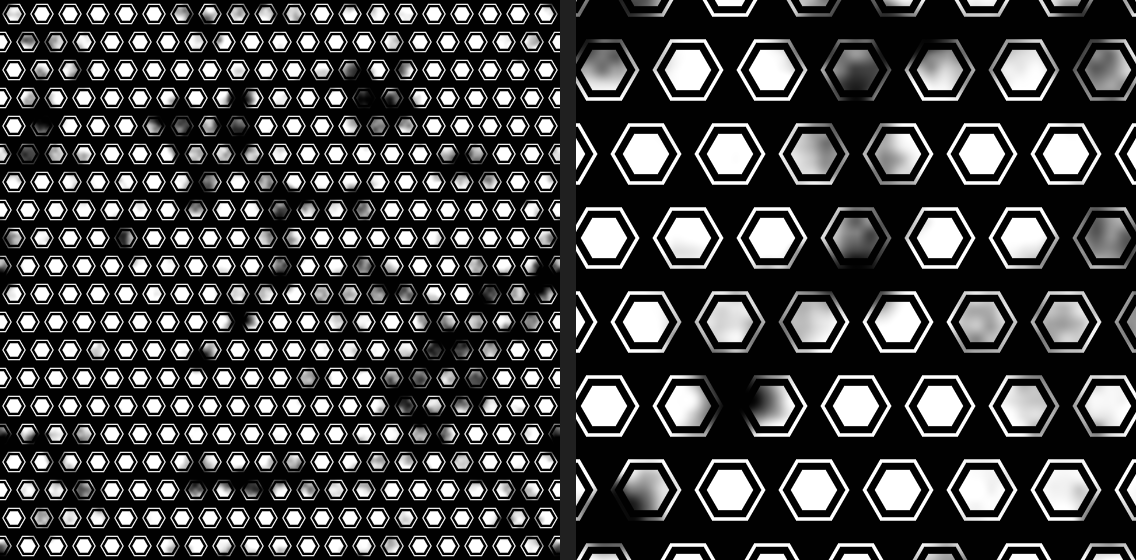
Left, the full canvas; right, a detail of the centre.
A Shadertoy shader for this pattern:

```glsl
// Staggered rows of white hexagons, each in a thin outline, worn by soft dark patches.

const float COUNT = 20.0;          // repeats across and down (even, so the stagger wraps)
const float CORE_APOTHEM = 0.24;   // filled hexagon, in cells
const float RING_APOTHEM = 0.345;  // centre line of the outline, in cells
const float RING_WIDTH = 0.042;    // outline thickness, in cells
const float RING_FADE = 1.4;       // how much faster the outline wears than the core
const int WEAR_PERIOD = 14;        // lattice cells of the coarsest wear octave
const int WEAR_OCTAVES = 4;
const float WEAR_DARK = 0.15;      // noise level that is fully black
const float WEAR_CLEAN = 0.50;     // noise level that is fully white
const vec3 BACKGROUND = vec3(0.003);
const vec3 PAINT = vec3(1.0);

float hash(ivec2 p, int seed) {
    uint h = uint(p.x) * 374761393u + uint(p.y) * 668265263u + uint(seed) * 974634777u;
    h = (h ^ (h >> 13)) * 1274126177u;
    h = (h ^ (h >> 16)) * 2246822519u;
    h ^= h >> 15;
    return float(h & 65535u) / 65535.0;
}

// Value noise that wraps after a whole number of lattice cells
float wrappedNoise(vec2 uv, int period, int seed) {
    vec2 p = uv * float(period);
    ivec2 a = ivec2(floor(p)) % period;
    ivec2 b = (a + 1) % period;
    vec2 f = fract(p);
    f = f * f * (3.0 - 2.0 * f);
    float low = mix(hash(a, seed), hash(ivec2(b.x, a.y), seed), f.x);
    float high = mix(hash(ivec2(a.x, b.y), seed), hash(b, seed), f.x);
    return mix(low, high, f.y);
}

// Brightness of the paint: mostly clean, with scattered faded patches
float wear(vec2 uv) {
    float sum = 0.0, total = 0.0, weight = 1.0;
    int period = WEAR_PERIOD;
    for (int i = 0; i < WEAR_OCTAVES; i++) {
        sum += weight * wrappedNoise(uv, period, i + 1);
        total += weight;
        weight *= 0.5;
        period *= 2;
    }
    return smoothstep(WEAR_DARK, WEAR_CLEAN, sum / total);
}

// Distance from the centre along the nearest side normal; points face left and right
float hexRadius(vec2 p) {
    p = abs(p);
    return max(p.y, dot(p, vec2(0.8660254, 0.5)));
}

// Antialiased coverage of a signed distance
float coverage(float dist, float pixel) {
    return clamp(0.5 - dist / pixel, 0.0, 1.0);
}

void mainImage(out vec4 fragColor, in vec2 fragCoord) {
    vec2 uv = fragCoord / iResolution.xy;
    float pixel = COUNT / min(iResolution.x, iResolution.y);

    // Staggered grid: every second row moves by half a cell
    vec2 grid = uv * COUNT;
    float row = floor(grid.y);
    grid.x += 0.5 - 0.5 * mod(row, 2.0);
    vec2 cell = fract(grid) - 0.5;

    // Core and outline
    float radius = hexRadius(cell);
    float core = coverage(radius - CORE_APOTHEM, pixel);
    float ring = coverage(abs(radius - RING_APOTHEM) - 0.5 * RING_WIDTH, pixel);

    // Wear fades both shapes
    float clean = wear(uv);
    float light = core * clean + ring * pow(clean, RING_FADE);
    fragColor = vec4(mix(BACKGROUND, PAINT, light), 1.0);
}
```
